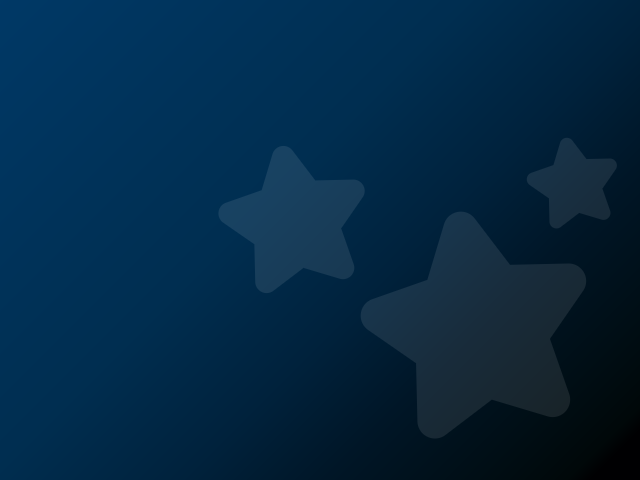
A Shadertoy shader for this background:

```glsl
const float PI = 3.14159265;
const float TILT = 0.18;          // counterclockwise lean of every star
const float EDGE_ANGLE = 0.472;   // half angle of a star arm
const float CAP_RATIO = 0.172;    // tip rounding relative to star radius
const float STAR_OPACITY = 0.093;

// Linear progress between two gradient stops
float ramp(float start, float end, float t) {
    return clamp((t - start) / (end - start), 0.0, 1.0);
}

// Diagonal gradient from upper left (0) to lower right (1)
vec3 nightGradient(float t) {
    vec3 color = vec3(0.0, 0.222, 0.400);
    color = mix(color, vec3(0.0, 0.180, 0.315), ramp(0.0, 0.417, t));
    color = mix(color, vec3(0.0, 0.132, 0.235), ramp(0.417, 0.592, t));
    color = mix(color, vec3(0.0, 0.086, 0.152), ramp(0.592, 0.72, t));
    color = mix(color, vec3(0.0, 0.055, 0.083), ramp(0.72, 0.85, t));
    color = mix(color, vec3(0.0, 0.030, 0.035), ramp(0.85, 0.935, t));
    return mix(color, vec3(0.0, 0.0, 0.008), ramp(0.935, 0.955, t));
}

// Signed distance to a five-armed star with round tips and sharp notches
float starDistance(vec2 v, float radius) {
    // Fold the plane into half of one arm, with its tip on the y axis
    float sector = 2.0 * PI / 5.0;
    float angle = atan(v.x, v.y) + TILT;
    angle = abs(mod(angle + 0.5 * sector, sector) - 0.5 * sector);
    vec2 fromTip = length(v) * vec2(sin(angle), cos(angle)) - vec2(0.0, radius);

    // Straight flank, replaced by a circle beyond the tip
    vec2 flank = vec2(sin(EDGE_ANGLE), -cos(EDGE_ANGLE));
    vec2 normal = vec2(cos(EDGE_ANGLE), sin(EDGE_ANGLE));
    float d = dot(fromTip, flank) < 0.0 ? length(fromTip) : dot(fromTip, normal);
    return d - radius * CAP_RATIO;
}

// Antialiased coverage of a shape
float coverage(float d, float pixel) {
    return clamp(0.5 - d / pixel, 0.0, 1.0);
}

void mainImage(out vec4 fragColor, in vec2 fragCoord) {
    float pixel = 1.0 / iResolution.y;
    float aspect = iResolution.x * pixel;
    vec2 p = fragCoord * pixel;

    vec3 color = nightGradient((p.x + 1.0 - p.y) / (aspect + 1.0));

    // Translucent stars: center x, center y, radius
    vec3 stars[3] = vec3[3](
        vec3(0.998, 0.314, 0.212),
        vec3(0.615, 0.537, 0.1375),
        vec3(1.196, 0.615, 0.0847)
    );
    for (int i = 0; i < 3; i++) {
        vec2 center = vec2(stars[i].x * aspect * 0.75, stars[i].y);
        float d = starDistance(p - center, stars[i].z);
        color = mix(color, vec3(1.0), STAR_OPACITY * coverage(d, pixel));
    }

    fragColor = vec4(color, 1.0);
}
```
